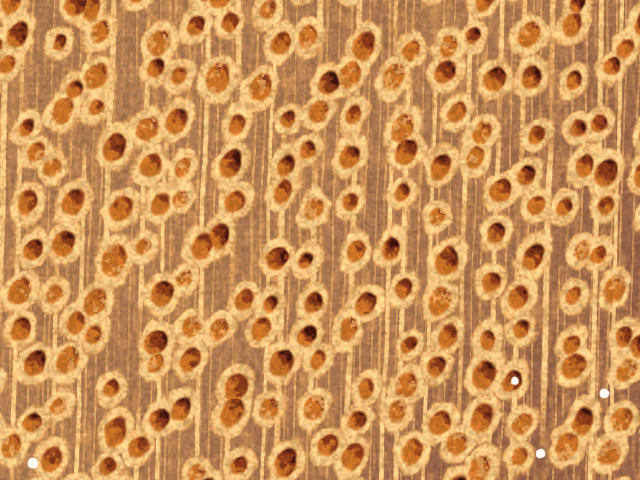
Write a Shadertoy shader that draws this texture.

```glsl
// End grain of hardwood: dark pores in cream halos, crossed by pale upright rays.

const vec3 CREAM      = vec3(0.97, 0.79, 0.52);
const vec3 TAN        = vec3(0.87, 0.62, 0.35);
const vec3 GROUND     = vec3(0.66, 0.46, 0.31);
const vec3 GROUND_DIM = vec3(0.53, 0.33, 0.26);
const vec3 PORE_LIT   = vec3(0.78, 0.44, 0.15);
const vec3 PORE_SHADE = vec3(0.53, 0.22, 0.10);
const vec3 PORE_DEEP  = vec3(0.24, 0.07, 0.05);

const float PORE_CELL   = 0.088;  // mean distance between pores
const float PORE_MIN    = 0.015;  // pore radii, in canvas heights
const float PORE_MAX    = 0.026;
const float HALO_WIDTH  = 0.021;
const float RAY_SPACING = 0.062;
const float RAY_WIDTH   = 0.0062;
const float RAY_LEAN    = 0.028;
const float GRAIN_SCALE = 190.0;
const float GRAIN_DEPTH = 0.15;

vec2 hash2(vec2 p) {
    vec3 q = fract(p.xyx * vec3(0.1031, 0.1030, 0.0973));
    q += dot(q, q.yzx + 33.33);
    return fract((q.xx + q.yz) * q.zy);
}

float noise(vec2 p) {
    vec2 i = floor(p), f = fract(p);
    f = f * f * (3.0 - 2.0 * f);
    float low  = mix(hash2(i).x, hash2(i + vec2(1, 0)).x, f.x);
    float high = mix(hash2(i + vec2(0, 1)).x, hash2(i + vec2(1, 1)).x, f.x);
    return mix(low, high, f.y);
}

float fbm(vec2 p) {
    return 0.55 * noise(p) + 0.3 * noise(p * 2.1 + 7.3) + 0.15 * noise(p * 4.3 + 19.1);
}

// Nearest pore: x = signed distance, yz = place inside it, w = its seed.
vec4 nearestPore(vec2 p) {
    vec4 best = vec4(1.0, 0.0, 0.0, 0.0);
    vec2 cell = floor(p / PORE_CELL);
    for (int j = -1; j <= 1; j++)
    for (int i = -1; i <= 1; i++) {
        vec2 id = cell + vec2(i, j);
        vec2 shape = hash2(id + 71.0);
        vec2 centre = (id + 0.5 + 0.74 * (hash2(id + 11.0) - 0.5)) * PORE_CELL;
        float radius = mix(PORE_MIN, PORE_MAX, shape.x);
        vec2 q = p - centre;
        q.x -= 0.2 * q.y;
        q *= vec2(1.1, mix(0.8, 1.02, shape.y));
        float d = length(q) - radius;
        if (d < best.x) best = vec4(d, q / radius, hash2(id + 37.0).x);
    }
    return best;
}

// Strength of the upright rays, broken up along their length.
float rays(vec2 p, float spacing, float width, float seed) {
    float u = p.x - RAY_LEAN * p.y + 0.006 * (noise(p * vec2(5.0, 7.0) + seed) - 0.5);
    float column = floor(u / spacing), strength = 0.0;
    for (int i = -1; i <= 1; i++) {
        float id = column + float(i);
        vec2 h = hash2(vec2(id, seed));
        float d = abs(u - (id + 0.5 + 0.7 * (h.x - 0.5)) * spacing);
        float w = width * mix(0.65, 1.2, h.y);
        float run = smoothstep(0.1, 0.5, noise(vec2(id * 5.7 + seed, p.y * 4.0)));
        strength = max(strength, run * smoothstep(w * 1.3, w * 0.45, d));
    }
    return strength;
}

vec3 poreColour(vec2 place, float seed, float blotch, float grain) {
    float shade = dot(place, vec2(0.42, 0.58)) + 1.3 * (blotch - 0.5) + 0.75 * seed - 0.45;
    vec3 colour = mix(PORE_LIT, PORE_SHADE, smoothstep(-0.15, 0.3, shade));
    colour = mix(colour, PORE_DEEP, smoothstep(0.4, 0.85, shade));
    // Pale crumbs clog some of the pores.
    float plug = step(seed, 0.28) * smoothstep(0.52, 0.68, blotch + 0.25 * (grain - 0.5));
    return mix(colour, TAN, 0.85 * plug);
}

void mainImage(out vec4 fragColor, in vec2 fragCoord) {
    vec2 p = fragCoord / iResolution.y;
    float pixel = 1.0 / iResolution.y;
    float grain = 0.6 * noise(p * GRAIN_SCALE) + 0.4 * noise(p * GRAIN_SCALE * 0.5 + 31.0);
    float blotch = fbm(p * 75.0);
    float cloud = fbm(p * 3.0 + 4.0);

    // Ground: fine upright fibres, dimmer towards the lower right.
    float fibre = noise(p * vec2(150.0, 24.0)) + 0.3 * (noise(p * vec2(30.0, 160.0)) - 0.5);
    float dim = smoothstep(0.35, 1.15, 0.55 * p.x + 0.45 * (1.0 - p.y) + 0.6 * (cloud - 0.5));
    vec3 colour = mix(GROUND, GROUND_DIM, 0.75 * dim);
    colour = mix(colour, TAN, 0.4 * smoothstep(0.4, 0.95, fibre) + 0.15 * blotch);

    // Pale tissue: rays and the halos around pores.
    vec4 pore = nearestPore(p + 0.005 * (vec2(noise(p * 45.0), noise(p * 45.0 + 50.0)) - 0.5));
    float edge = pore.x + 0.004 * (blotch - 0.5);
    float reach = edge + 0.020 * (fbm(p * 28.0 + 9.0) - 0.5);
    float halo = 1.0 - smoothstep(HALO_WIDTH * 0.55, HALO_WIDTH * 1.25, reach);
    float ray = max(rays(p, RAY_SPACING, RAY_WIDTH, 3.0),
                    0.5 * rays(p, RAY_SPACING * 0.36, RAY_WIDTH * 0.45, 17.0));
    float tissue = max(halo, ray);
    float pale = smoothstep(0.3, 0.85, 0.6 * tissue + 0.5 * (blotch - 0.5) + 0.25 * grain);
    colour = mix(colour, mix(TAN, CREAM, pale), smoothstep(0.05, 0.75, tissue));

    // Pores, with a softly browned rim.
    colour = mix(colour, PORE_LIT, 0.45 * (1.0 - smoothstep(0.0, 0.006, edge)));
    float inside = 1.0 - smoothstep(-0.0015 - pixel, 0.0015 + pixel, edge);
    colour = mix(colour, poreColour(pore.yz, pore.w, blotch, grain), inside);

    // Grain, and a few glints low on the surface.
    colour *= 1.0 + GRAIN_DEPTH * (grain - 0.5) * 2.0;
    vec2 glintCell = floor(p / 0.13), glint = hash2(glintCell + 5.0);
    float spot = length(p - (glintCell + 0.25 + 0.5 * glint) * 0.13) + 0.006 * (blotch - 0.5);
    float lit = step(0.72, hash2(glintCell + 91.0).x) * step(p.y, 0.26);
    colour = mix(colour, vec3(1.0, 0.98, 0.95), lit * smoothstep(0.013, 0.009, spot + 0.005 * glint.y));
    fragColor = vec4(clamp(colour, 0.0, 1.0), 1.0);
}
```
